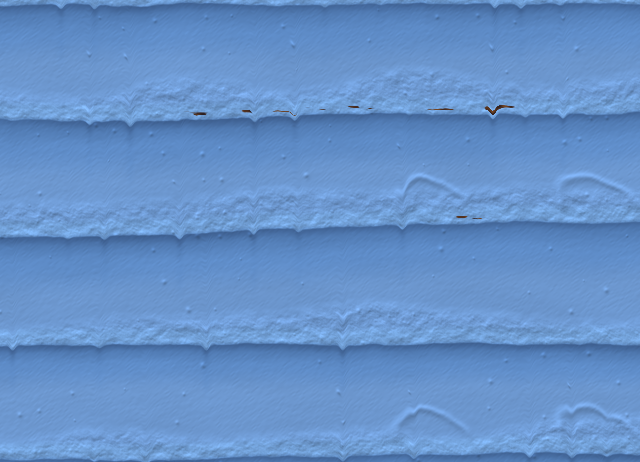
A Shadertoy shader for this texture:

```glsl
// Overlapping slats under thick blue paint, with lumpy lips, soft shadows and specks of rust.

const float PITCH = 0.2455;       // spacing of slats, in canvas heights
const float FIRST_EDGE = 0.009;   // height of the lowest lip
const vec3 SHADOW = vec3(0.24, 0.37, 0.56);
const vec3 SHADE  = vec3(0.315, 0.48, 0.70);
const vec3 BLUE   = vec3(0.37, 0.55, 0.785);
const vec3 PALE   = vec3(0.425, 0.592, 0.81);
const vec3 LIP    = vec3(0.45, 0.635, 0.85);
const vec3 RUST   = vec3(0.46, 0.27, 0.13);
const vec3 BURNT  = vec3(0.15, 0.11, 0.13);

float hash(vec2 p) {
    vec3 q = fract(p.xyx * vec3(0.1031, 0.1030, 0.0973));
    q += dot(q, q.yzx + 33.33);
    return fract((q.x + q.y) * q.z);
}

float noise(vec2 p) {
    vec2 i = floor(p), f = fract(p);
    f = f * f * f * (f * (f * 6.0 - 15.0) + 10.0);
    return mix(mix(hash(i), hash(i + vec2(1, 0)), f.x),
               mix(hash(i + vec2(0, 1)), hash(i + vec2(1, 1)), f.x), f.y);
}

float fbm(vec2 p) {
    float sum = 0.0, amp = 0.5;
    for (int i = 0; i < 4; i++) {
        sum += amp * noise(p);
        p = mat2(1.6, 1.2, -1.2, 1.6) * p + 17.3;
        amp *= 0.5;
    }
    return sum;
}

// Hanging drops, at most one per cell along a lip
float drips(float x, float row) {
    float cell = floor(x / 0.085);
    float centre = (cell + 0.25 + 0.5 * hash(vec2(cell, row + 40.0))) * 0.085;
    float size = smoothstep(0.35, 1.0, hash(vec2(cell, row + 70.0)));
    float across = (x - centre) / 0.008;
    return 0.011 * size * exp(-across * across);
}

// Height of the lower lip of a slat
float edge(float x, float row) {
    float tilt = 0.016 - 0.015 * sin(row * 2.1);
    float y = FIRST_EDGE + PITCH * row + tilt * (smoothstep(0.15, 1.15, x) - 0.35);
    y += 0.007 * (noise(vec2(x * 7.0, row * 9.0 + 50.0)) - 0.5);
    y += 0.006 * (fbm(vec2(x * 32.0, row * 13.0 + 80.0)) - 0.5);
    return y - drips(x, row);
}

// Small raised specks, scattered one per cell
float specks(vec2 q) {
    vec2 cell = floor(q / 0.06);
    vec2 centre = 0.2 + 0.6 * vec2(hash(cell + 11.0), hash(cell + 29.0));
    float size = mix(0.002, 0.005, hash(cell + 53.0));
    vec2 d = (q - (cell + centre) * 0.06) / size;
    return step(0.68, hash(cell + 97.0)) * size * 0.3 * exp(-dot(d, d));
}

// Curved folds of sagged paint on the right of every second slat
float folds(vec2 q, float row) {
    float x = mod(q.x - 0.76, 0.36) - 0.18;
    vec2 d = vec2(x * 0.65, q.y - 0.035 + 0.25 * x);
    float ring = (length(d) - 0.045 - 0.018 * noise(q * 22.0)) / 0.008;
    float here = smoothstep(0.76, 0.84, q.x) * smoothstep(0.01, 0.05, q.y);
    return 0.0022 * here * (1.0 - mod(row, 2.0)) * exp(-ring * ring);
}

// Paint thickness; q is along the slat and up from its lip
float thickness(vec2 q, float row) {
    vec2 s = q + row * vec2(3.7, 5.3);
    float reach = 0.03 + 0.06 * noise(vec2(s.x * 4.0, row));
    float lump = 0.07 + smoothstep(reach + 0.02, reach - 0.02, q.y);
    vec2 grain = mat2(0.8, -0.6, 0.6, 0.8) * s * vec2(1.0, 1.3);
    return 0.0042 * lump * fbm(s * vec2(38.0, 50.0))
         + 0.00022 * noise(grain * vec2(90.0, 220.0)) + specks(s) + folds(q, row);
}

vec3 slatColour(vec2 q, float gap, float row) {
    // Shadow under the slat above, fading down to the pale face and bright lip
    float depth = gap + 0.012 * (fbm(vec2(q.x * 3.0, gap * 16.0 + row * 8.0)) - 0.5);
    depth *= mix(1.25, 0.95, step(0.5, row));
    vec3 col = mix(SHADOW, SHADE, smoothstep(-0.008, 0.022, depth));
    col = mix(col, BLUE, smoothstep(0.008, 0.06, depth));
    col = mix(col, PALE, smoothstep(0.055, 0.13, depth));
    col = mix(col, LIP, 0.85 * smoothstep(0.046, 0.022, q.y));
    col = mix(col, SHADE, 0.55 * smoothstep(0.009, -0.001, q.y));

    // Relief lit from above, and broad mottling
    vec2 e = vec2(-0.0008, 0.0018);
    float slope = (thickness(q + e, row) - thickness(q - e, row)) / (2.0 * length(e));
    col *= 1.0 - 0.75 * clamp(slope, -0.35, 0.35);
    col *= 0.97 + 0.06 * fbm(q * vec2(6.0, 18.0) + row * 21.0);

    // Rust flakes along the lips of the two middle slats
    float start = mix(0.92, 0.36, step(2.5, row));
    float span = smoothstep(start, start + 0.04, q.x) * smoothstep(1.26, 1.1, q.x);
    span *= step(1.5, row) * step(row, 3.5);
    float band = smoothstep(0.009, 0.002, abs(q.y - 0.014));
    float flake = span * band * noise(vec2(q.x * 30.0 + row * 7.0, q.y * 120.0));
    float heat = noise(q * vec2(75.0, 190.0) + row);
    col = mix(col, mix(BURNT, RUST, heat), smoothstep(0.60, 0.72, flake));
    return col;
}

void mainImage(out vec4 fragColor, in vec2 fragCoord) {
    vec2 p = fragCoord / iResolution.y;
    float soft = 0.0008 + 0.7 / iResolution.y;
    vec3 col = SHADOW;
    // Paint slats from the bottom up, each covering the shadow below it
    for (float row = -1.0; row < 5.0; row++) {
        float above = p.y - edge(p.x, row);
        float gap = edge(p.x, row + 1.0) - p.y;
        if (above < -soft || gap < -2.0 * soft) continue;
        vec3 slat = slatColour(vec2(p.x, above), gap, row);
        col = mix(col, slat, smoothstep(-soft, soft, above));
    }
    fragColor = vec4(col, 1.0);
}
```
